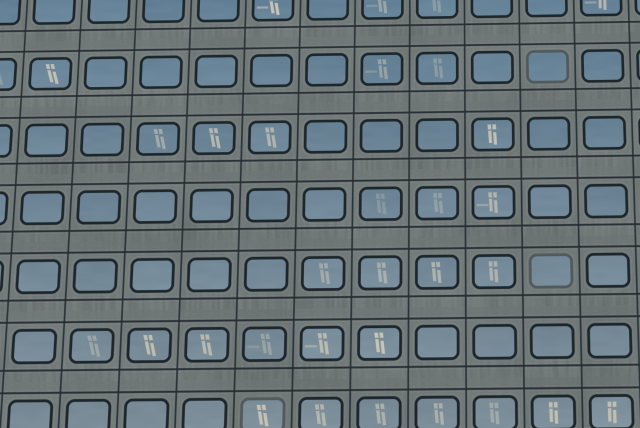
This pattern is drawn by a Shadertoy shader. Its source:

```glsl
// The facade is measured in units where the canvas height is 514.
const float CANVAS_HEIGHT = 514.0;
const vec2 CELL = vec2(67.0, 82.0);
const vec2 WINDOW_HALF = vec2(26.0, 20.5);
const float CORNER = 9.5;
const float FRAME = 3.2;
const float PANEL_HALF = 28.0;

const vec3 WALL = vec3(0.44, 0.47, 0.47);
const vec3 DARK = vec3(0.13, 0.17, 0.19);
const vec3 SKY_HIGH = vec3(0.395, 0.51, 0.595);
const vec3 SKY_LOW = vec3(0.485, 0.555, 0.60);
const vec3 LAMP = vec3(0.80, 0.78, 0.71);

float hash(vec2 p) {
    vec3 q = fract(vec3(p.xyx) * 0.1031);
    q += dot(q, q.yzx + 33.33);
    return fract((q.x + q.y) * q.z);
}

float noise(vec2 p) {
    vec2 i = floor(p), f = fract(p);
    f = f * f * (3.0 - 2.0 * f);
    float a = mix(hash(i), hash(i + vec2(1, 0)), f.x);
    float b = mix(hash(i + vec2(0, 1)), hash(i + vec2(1, 1)), f.x);
    return mix(a, b, f.y);
}

float roundBox(vec2 p, vec2 halfSize, float radius) {
    vec2 d = abs(p) - halfSize + radius;
    return length(max(d, 0.0)) + min(max(d.x, d.y), 0.0) - radius;
}

float fill(float d, float soft) {
    return 1.0 - smoothstep(-soft, soft, d);
}

// Slight perspective: columns fan out and rows grow downwards.
vec2 facadeGrid(vec2 p) {
    float pitch = 65.6 + 0.0085 * p.y;
    float level = p.y + (0.0155 - 0.000013 * p.y) * (p.x - 525.0) - 3.0;
    float row = (sqrt(max(6131.0 + 2.68 * level, 0.0)) - 78.3) / 1.34;
    return vec2((p.x - 525.0) / pitch + 7.0, row);
}

// Lit rooms gather in a group on each floor, with a few strays.
float lampStrength(vec2 id) {
    float centre = 5.5 + 2.4 * cos(2.094 * id.y - 1.05);
    float spread = 0.9 + 0.075 * id.y * id.y;
    float grouped = step(abs(id.x - centre), spread);
    float stray = step(0.92, hash(id + 41.0));
    return max(grouped, stray) * mix(0.25, 1.0, hash(id + 17.0));
}

// Paired ceiling lamps with a gap, leaning more towards the left.
float lampShape(vec2 q, vec2 id, float soft) {
    float lean = 0.30 - 0.03 * id.x;
    float x = q.x - 1.0 - 4.0 * (hash(id + 5.0) - 0.5) - lean * q.y;
    vec2 bar = vec2(abs(x) - 2.9, q.y);
    float upper = roundBox(bar + vec2(0.0, 9.0), vec2(2.1, 3.0), 0.4);
    float lower = roundBox(bar - vec2(0.0, 4.0 + sign(x)), vec2(1.9, 7.5), 0.4);
    float side = roundBox(q - vec2(-13.0, 3.0), vec2(7.0, 1.4), 0.4);
    float sideOn = step(0.8, hash(id + 29.0));
    return max(fill(min(upper, lower), soft), 0.6 * sideOn * fill(side, soft));
}

vec3 wallColor(vec2 p, vec2 q, vec2 id) {
    float streak = noise(p * vec2(0.32, 0.03)) - 0.5;
    float cloud = noise(p * 0.018) - 0.5;
    float below = smoothstep(16.0, 30.0, q.y);
    float tone = 0.025 * cloud + streak * mix(0.012, 0.05, below);
    tone += 0.014 * (hash(id + 3.0) - 0.5);
    tone -= 0.010 * step(PANEL_HALF, abs(q.y));
    return WALL + tone + 0.015 * (noise(p * 0.7) - 0.5);
}

vec3 glassColor(vec2 p, vec2 q, vec2 id, float soft) {
    vec3 sky = mix(SKY_HIGH, SKY_LOW, clamp(p.y / CANVAS_HEIGHT, 0.0, 1.0));
    sky += 0.03 * (hash(id + 11.0) - 0.5) + 0.0007 * q.y;
    sky += 0.02 * (noise(p * vec2(0.05, 0.16)) - 0.5);
    return mix(sky, LAMP, lampShape(q, id, soft) * lampStrength(id));
}

void mainImage(out vec4 fragColor, in vec2 fragCoord) {
    float unit = CANVAS_HEIGHT / iResolution.y;
    vec2 p = vec2(fragCoord.x, iResolution.y - fragCoord.y) * unit;
    float soft = max(0.75 * unit, 0.9);

    vec2 grid = facadeGrid(p);
    vec2 id = floor(grid + 0.5);
    vec2 q = (grid - id) * CELL;

    // Wall panels and their seams
    vec3 color = wallColor(p, q, id);
    float across = abs(abs(q.y) - PANEL_HALF);
    float upright = 0.5 * CELL.x - abs(q.x);
    color += 0.025 * fill(abs(across - 2.6) - 0.5, soft);
    color = mix(color, DARK, 0.92 * fill(across - 1.1, soft));
    color = mix(color, DARK, 0.88 * fill(upright - 1.0, soft));

    // Window: rim, rubber frame, then glass
    float d = roundBox(q, WINDOW_HALF, CORNER);
    color += 0.025 * fill(abs(d - 1.8) - 0.6, soft);
    float faded = step(0.985, hash(id + 73.0));
    vec3 frame = mix(DARK - 0.02, WALL * 0.85, 0.8 * faded);
    color = mix(color, frame, fill(d, soft));
    color = mix(color, glassColor(p, q, id, soft), fill(d + FRAME, soft));

    fragColor = vec4(clamp(color, 0.0, 1.0), 1.0);
}
```
